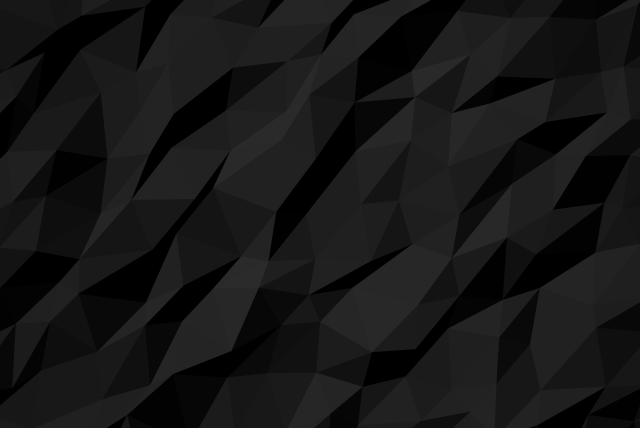
Write a Shadertoy shader that draws this background.

```glsl
#define ROWS 9.4          // mesh cells over the canvas height
#define JITTER 0.37       // vertex shift, in cells
#define FOLDS 0.75        // height of the long folds
#define ROUGHNESS 0.88    // random height added to each vertex
#define STREAK vec2(0.77, 0.64)
#define LIGHT vec3(-0.54, 0.57, 0.59)
#define PEAK 0.158        // brightness of a fully lit facet
#define FLOOR 0.012       // brightness of a shaded facet
#define GLOW_EDGE 0.78
#define GLOW_CENTRE 1.1

vec2 hash2(vec2 p) {
    vec3 q = fract(p.xyx * vec3(0.1031, 0.1030, 0.0973));
    q += dot(q, q.yzx + 33.33);
    return fract((q.xx + q.yz) * q.zy);
}

float gradientNoise(vec2 p) {
    vec2 cell = floor(p), f = fract(p);
    vec2 u = f * f * f * (f * (f * 6.0 - 15.0) + 10.0);
    vec4 corner = vec4(0.0);
    for (int i = 0; i < 4; i++) {
        vec2 o = vec2(float(i & 1), float(i >> 1));
        float angle = 6.2832 * hash2(cell + o + 57.0).x;
        corner[i] = dot(vec2(cos(angle), sin(angle)), f - o);
    }
    vec2 sides = mix(corner.xz, corner.yw, u.x);
    return mix(sides.x, sides.y, u.y);
}

// Jittered grid point, raised by folds stretched along the streak direction
vec3 meshVertex(vec2 id) {
    vec2 pos = id + JITTER * (2.0 * hash2(id + 11.0) - 1.0);
    vec2 across = vec2(-STREAK.y, STREAK.x);
    vec2 folded = vec2(0.3 * dot(pos, STREAK), 0.5 * dot(pos, across));
    float height = FOLDS * gradientNoise(folded + 7.3);
    height += ROUGHNESS * (hash2(id + 83.0).x - 0.5);
    return vec3(pos, height);
}

// Signed distance to a line, positive on its left
float leftOf(vec2 p, vec2 a, vec2 b) {
    vec2 e = b - a, d = p - a;
    return (e.x * d.y - e.y * d.x) / max(length(e), 1e-4);
}

// Flat lambert shade, brighter near the lamp
float facetShade(vec3 a, vec3 b, vec3 c) {
    vec3 normal = normalize(cross(b - a, c - a));
    float lit = max(dot(normal, normalize(LIGHT)), 0.0);
    vec2 middle = (a.xy + b.xy + c.xy) / (3.0 * ROWS);
    vec2 lamp = vec2(0.54 * iResolution.x / iResolution.y, 0.5);
    float glow = mix(GLOW_CENTRE, GLOW_EDGE,
                     smoothstep(0.15, 0.9, length(middle - lamp)));
    return mix(FLOOR * smoothstep(0.0, 0.2, lit), PEAK * glow, lit);
}

// Adds shade times coverage, and coverage, of one triangle
void addFacet(inout vec2 sum, vec2 p, float pixel, vec3 a, vec3 b, vec3 c) {
    float inside = min(leftOf(p, a.xy, b.xy),
                   min(leftOf(p, b.xy, c.xy), leftOf(p, c.xy, a.xy)));
    float coverage = clamp(0.5 + inside / pixel, 0.0, 1.0);
    if (coverage > 0.0) sum += coverage * vec2(facetShade(a, b, c), 1.0);
}

void mainImage(out vec4 fragColor, in vec2 fragCoord) {
    float pixel = ROWS / iResolution.y;
    vec2 p = fragCoord * pixel;
    vec2 home = floor(p);
    vec2 sum = vec2(0.0);

    // Each cell is split by its rising diagonal
    for (int y = -1; y <= 1; y++)
    for (int x = -1; x <= 1; x++) {
        vec2 id = home + vec2(float(x), float(y));
        vec3 a = meshVertex(id);
        vec3 b = meshVertex(id + vec2(1.0, 0.0));
        vec3 c = meshVertex(id + vec2(1.0, 1.0));
        vec3 d = meshVertex(id + vec2(0.0, 1.0));
        addFacet(sum, p, pixel, a, b, c);
        addFacet(sum, p, pixel, a, c, d);
    }
    fragColor = vec4(vec3(sum.x / max(sum.y, 1e-3)), 1.0);
}
```
